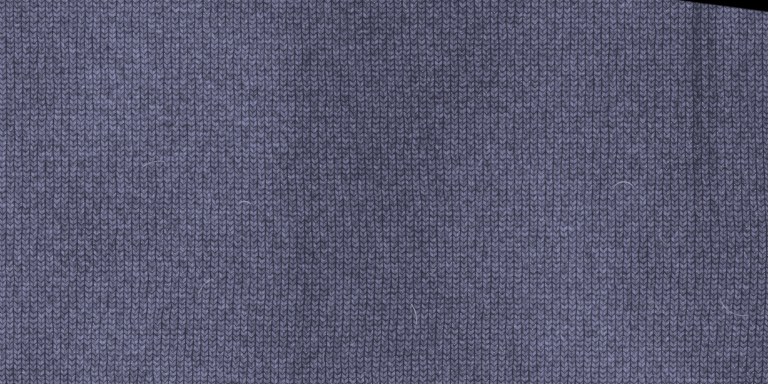
This texture is drawn by a WebGL 2 fragment shader. Its source:

```glsl
#version 300 es
precision highp float;
// Slate blue stockinette knit with worn shading, soft creases, pale flecks and stray hairs.
uniform vec2 u_resolution;
out vec4 fragColor;

#define COLUMNS 98.0      // stitches across
#define ROWS 74.0         // stitches down
#define LEG_SLOPE 1.3     // rise of each V arm, in rows per column
#define STITCH_DEPTH 0.68
#define GRAIN 0.46
#define WEAR 0.22
#define HAIRS 13
#define SAMPLES 3
#define SHADOW_YARN vec3(0.190, 0.190, 0.250)
#define LIT_YARN vec3(0.510, 0.520, 0.650)
#define LINT vec3(0.68, 0.69, 0.75)

float hash(vec2 p) {
    vec3 q = fract(p.xyx * vec3(0.1031, 0.1030, 0.0973));
    q += dot(q, q.yzx + 33.33);
    return fract((q.x + q.y) * q.z);
}

float noise(vec2 p) {
    vec2 i = floor(p), f = fract(p);
    f = f * f * (3.0 - 2.0 * f);
    return mix(mix(hash(i), hash(i + vec2(1, 0)), f.x),
               mix(hash(i + vec2(0, 1)), hash(i + vec2(1, 1)), f.x), f.y);
}

float band(float x, float center, float width) {
    float d = (x - center) / width;
    return exp(-d * d);
}

// Gently uneven fabric, measured in columns and rows
vec2 fabricCoords(vec2 p) {
    vec2 g = p * vec2(COLUMNS * 0.5, ROWS);
    g.x += 0.7 * noise(p * vec2(2.0, 3.0) + 7.0) + 0.20 * noise(g * vec2(0.6, 0.4));
    g.y += 1.2 * noise(p * vec2(2.5, 1.5) + 19.0) + 0.25 * noise(g * 0.5 + 31.0);
    return g;
}

// Brightness of the paired slanted legs, about 0.66 on average
float stitch(vec2 g) {
    float side = abs(fract(g.x) - 0.5);
    float rise = g.y - LEG_SLOPE * side;
    float groove = abs(fract(rise) - 0.5) * 2.0;
    float yarn = 1.0 - 0.85 * smoothstep(0.48, 1.02, groove);
    float edge = smoothstep(-0.01, 0.16, 0.5 - side)
               * mix(0.6, 1.0, smoothstep(0.0, 0.12, side));
    float variation = hash(vec2(floor(g.x * 2.0), floor(rise)) + 50.0) - 0.5;
    return yarn * edge * (1.0 + 0.25 * variation);
}

// Broad wear and vertical folds
float shading(vec2 p) {
    float cloud = 0.65 * noise(p * vec2(3.0, 2.5) + 3.0) + 0.35 * noise(p * 9.0 + 11.0) - 0.5;
    float folds = 0.06 * (1.0 - smoothstep(0.55, 0.85, p.x))
                - 0.06 * band(p.x, 0.80, 0.03)
                - 0.05 * band(p.x, 1.08, 0.28)
                + 0.05 * band(p.x, 1.50, 0.18);
    float crease = band(p.x, 1.815, 0.012) + 0.7 * band(p.x, 1.852, 0.009);
    return WEAR * cloud + folds - 0.26 * crease * smoothstep(0.1, 0.8, p.y);
}

// Small pale specks, most of them gathered in patches along the rows
float flecks(vec2 p, vec2 g) {
    vec2 spot = vec2(g.x * 3.0, g.y * 2.0), cell = floor(spot);
    float patches = smoothstep(0.45, 0.8, noise(p * vec2(4.0, 9.0) + 41.0));
    float present = step(1.0 - 0.012 - 0.09 * patches, hash(cell + 90.0));
    vec2 center = 0.35 + 0.3 * vec2(hash(cell + 13.0), hash(cell + 27.0));
    return present * (1.0 - smoothstep(0.12, 0.36, length(fract(spot) - center)));
}

// Fine curved fibres: partial circles at random places
float hairs(vec2 p) {
    float cover = 0.0;
    for (int i = 0; i < HAIRS; i++) {
        vec2 seed = vec2(float(i) * 7.3 + 1.0, 5.0);
        vec2 d = p - vec2(2.0 * hash(seed), hash(seed + 17.0));
        float radius = mix(0.012, 0.075, hash(seed + 29.0));
        float turn = 6.2832 * hash(seed + 43.0);
        float span = mix(0.4, 1.1, hash(seed + 61.0));
        float angle = abs(mod(atan(d.y, d.x) - turn, 6.2832) - 3.1416);
        float line = 1.0 - smoothstep(0.0006, 0.0026, abs(length(d) - radius));
        float ends = 1.0 - smoothstep(span * 0.8, span, angle);
        cover = max(cover, line * ends * mix(0.25, 0.75, hash(seed + 83.0)));
    }
    return cover;
}

vec3 knit(vec2 p) {
    vec2 g = fabricCoords(p);
    float fuzz = noise(p * 230.0) + 0.5 * noise(p * 110.0 + 70.0) - 0.75;
    float tone = 0.5 + STITCH_DEPTH * (stitch(g) - 0.66) + GRAIN * fuzz + shading(p);
    vec3 color = mix(SHADOW_YARN, LIT_YARN, clamp(tone, 0.0, 1.15));
    color = mix(color, LINT, 0.5 * flecks(p, g));
    color = mix(color, LINT, hairs(p));
    // Bare dark corner beyond the slanted upper edge
    float beyond = p.y - 1.0 + 0.13 * (p.x - 1.77);
    return color * (1.0 - smoothstep(-0.004, 0.002, beyond));
}

void main() {
    vec3 sum = vec3(0.0);
    for (int i = 0; i < SAMPLES * SAMPLES; i++) {
        vec2 offset = (vec2(i % SAMPLES, i / SAMPLES) + 0.5) / float(SAMPLES) - 0.5;
        sum += knit((gl_FragCoord.xy + offset) / u_resolution * vec2(2.0, 1.0));
    }
    fragColor = vec4(sum / float(SAMPLES * SAMPLES), 1.0);
}
```
